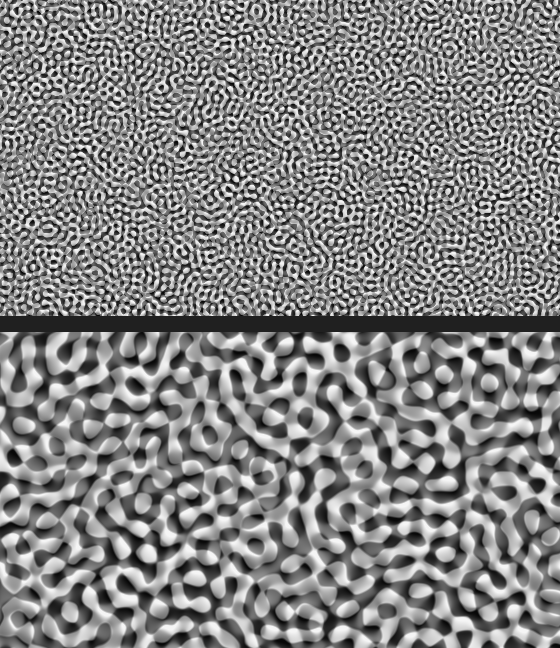
Top, the full canvas; bottom, a detail of the centre.
Write a Shadertoy shader that draws this pattern.

```glsl
// Draws a grey labyrinth of short winding walls, dots and rings with patchy shading.

#define CYCLES 41.0        // wall spacings per canvas height
#define WAVES 48           // plane waves summed into the height field
#define BANDWIDTH 0.28     // spread of the wave frequencies
#define WARP_SCALE 5.0     // warp cells per canvas height
#define WARP_AMOUNT 0.010  // warp shift in canvas heights
#define EDGE_SOFTNESS 0.36 // half width of the wall edge
#define WALL_BIAS 0.10     // widens the walls, so that grooves close to holes
#define GROOVE_TONE 0.30
#define WALL_TONE 0.72
#define PATCH_SHADE 0.22   // strength of the shading without direction
#define RELIEF 0.10        // strength of the directional shading
#define LIGHT_DIR vec2(0.35, 0.94)

const float PI = 3.14159;

float hash(float n) {
    return fract(sin(n * 12.9898) * 43758.547);
}

vec2 randomGradient(vec2 cell) {
    float angle = 2.0 * PI * hash(dot(cell, vec2(1.37, 7.91)));
    return vec2(cos(angle), sin(angle));
}

float gradientNoise(vec2 p) {
    vec2 cell = floor(p);
    vec2 f = fract(p);
    vec2 u = f * f * f * (f * (f * 6.0 - 15.0) + 10.0);
    vec2 e = vec2(1.0, 0.0);
    float a = dot(randomGradient(cell), f);
    float b = dot(randomGradient(cell + e.xy), f - e.xy);
    float c = dot(randomGradient(cell + e.yx), f - e.yx);
    float d = dot(randomGradient(cell + e.xx), f - e.xx);
    return mix(mix(a, b, u.x), mix(c, d, u.x), u.y);
}

// Isotropic band-pass field: x is the height, yz its scaled slope,
// w an independent field in quadrature with the height.
vec4 waveField(vec2 p) {
    vec4 sum = vec4(0.0);
    for (int i = 0; i < WAVES; i++) {
        float id = float(i) + 1.0;
        float angle = 2.0 * PI * (id + hash(id)) / float(WAVES);
        vec2 dir = vec2(cos(angle), sin(angle));
        float frequency = CYCLES * (1.0 + BANDWIDTH * (hash(id + 51.3) - 0.5));
        float phase = 2.0 * PI * (frequency * dot(p, dir) + hash(id + 97.7));
        sum += vec4(cos(phase), -sin(phase) * dir, sin(phase));
    }
    return sum * sqrt(2.0 / float(WAVES));
}

void mainImage(out vec4 fragColor, in vec2 fragCoord) {
    vec2 p = fragCoord / iResolution.y;

    // Slow warp breaks up the coherence of the plane waves.
    vec2 q = p * WARP_SCALE;
    p += WARP_AMOUNT * vec2(gradientNoise(q), gradientNoise(q + 31.7));

    // Dividing by the local energy keeps walls even in width and contrast.
    vec4 field = waveField(p);
    vec3 relief = field.xyz / sqrt(dot(field.xyz, field.xyz) + 0.08);
    float patches = field.w / sqrt(dot(field.xw, field.xw) + 0.3);

    // Crisp walls over grooves, each with smooth light and dark patches.
    float wall = smoothstep(-EDGE_SOFTNESS, EDGE_SOFTNESS, relief.x + WALL_BIAS);
    float tone = mix(GROOVE_TONE, WALL_TONE, wall);
    tone += PATCH_SHADE * patches - RELIEF * dot(relief.yz, LIGHT_DIR);

    fragColor = vec4(vec3(clamp(tone, 0.03, 0.96)), 1.0);
}
```
